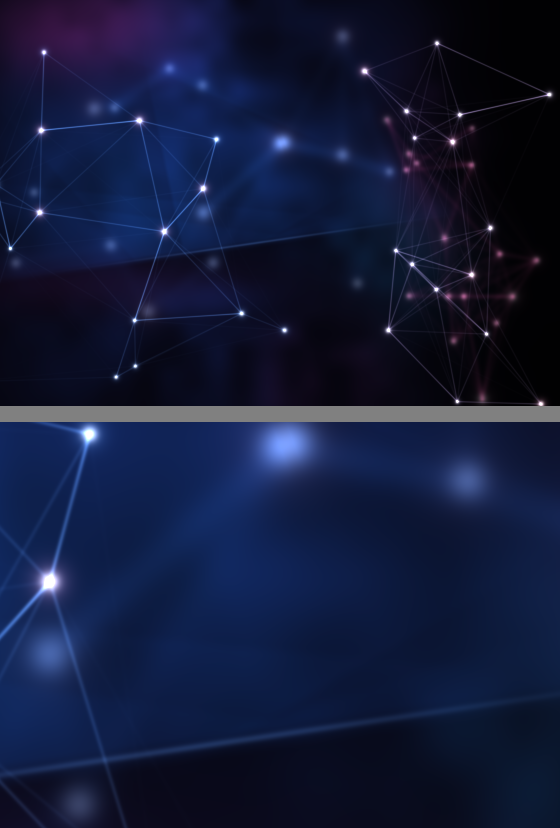
Top: the whole. Bottom: its middle third, enlarged.
Give the GLSL for this background, as a WebGL 1 fragment shader.

```glsl
precision highp float;
// Glowing plexus: two clusters of scattered nodes joined by fine links, drawn
// sharp and again out of focus, over a blue and wine haze cut by translucent
// planes. Lengths are in canvas heights; the origin is at the lower left.

uniform vec2 u_resolution;

const int NODE_COUNT = 16;
const int PLANE_COUNT = 9;
const float LINK_WIDTH = 0.0019;
const float NODE_RADIUS = 0.0068;
const float BLUR_WIDTH = 0.017;
const float LINK_REACH = 0.46;
const float JITTER = 0.32;
const vec2 LEFT_CENTRE = vec2(0.36, 0.43);
const vec2 LEFT_SPREAD = vec2(0.46, 0.42);
const vec2 RIGHT_CENTRE = vec2(1.12, 0.42);
const vec2 RIGHT_SPREAD = vec2(0.22, 0.41);
const vec3 NIGHT = vec3(0.020, 0.014, 0.045);
const vec3 NAVY = vec3(0.030, 0.066, 0.175);
const vec3 AZURE = vec3(0.030, 0.135, 0.285);
const vec3 WINE = vec3(0.130, 0.025, 0.095);
const vec3 TEAL = vec3(0.006, 0.055, 0.075);
const vec3 ICE = vec3(0.45, 0.68, 1.0);
const vec3 ROSE = vec3(1.0, 0.62, 0.80);

float hash(vec2 p) {
  return fract(sin(dot(p, vec2(127.1, 311.7))) * 4375.85);
}

float valueNoise(vec2 p) {
  vec2 cell = floor(p);
  vec2 f = fract(p);
  f = f * f * (3.0 - 2.0 * f);
  float low = mix(hash(cell), hash(cell + vec2(1.0, 0.0)), f.x);
  float high = mix(hash(cell + vec2(0.0, 1.0)), hash(cell + 1.0), f.x);
  return mix(low, high, f.y);
}

float cloud(vec2 p) {
  return 0.5 * valueNoise(p) + 0.3 * valueNoise(p * 2.1 + 7.3)
       + 0.2 * valueNoise(p * 4.7 + 2.9);
}

float haze(vec2 p, vec2 centre, vec2 size) {
  vec2 q = (p - centre) / size;
  return exp(-dot(q, q));
}

// Scattered points, drawn partly towards the middle of the cluster.
vec2 nodeAt(float i, float seed, vec2 centre, vec2 spread) {
  vec2 t = 2.0 * fract(vec2(0.7549, 0.5698) * (i + 1.0) + seed * vec2(0.37, 0.61)) - 1.0;
  t += JITTER * (2.0 * vec2(hash(vec2(i, seed)), hash(vec2(seed, i + 9.0))) - 1.0);
  t.x *= mix(0.5, 1.0, abs(t.x));
  return centre + spread * t;
}

// Gaussian line, brightest near its two ends.
float link(vec2 p, vec2 a, vec2 b, float width) {
  vec2 ab = b - a;
  float along = clamp(dot(p - a, ab) / dot(ab, ab), 0.0, 1.0);
  float d = length(p - a - ab * along) / width;
  float ends = abs(2.0 * along - 1.0);
  return exp(-d * d) * mix(0.6, 1.0, ends * ends);
}

vec3 plexus(vec2 p, float seed, vec2 centre, vec2 spread, float width, float radius, vec3 tint) {
  vec3 light = vec3(0.0);
  for (int i = 0; i < NODE_COUNT; i++) {
    float fi = float(i);
    vec2 a = nodeAt(fi, seed, centre, spread);
    for (int j = 0; j < NODE_COUNT; j++) {
      if (j <= i) continue;
      vec2 b = nodeAt(float(j), seed, centre, spread);
      float near = 1.0 - smoothstep(0.14, LINK_REACH, distance(a, b));
      float strength = 0.17 + 0.85 * pow(hash(vec2(fi + seed, float(j))), 5.0);
      light += tint * link(p, a, b, width) * near * strength;
    }
    // White core with a coloured halo.
    float pick = hash(vec2(fi, seed + 3.0));
    float size = radius * mix(0.6, 1.1, pick);
    vec3 halo = mix(tint, ROSE, step(0.6, pick));
    light += vec3(0.95) * haze(p, a, vec2(size));
    light += halo * 0.28 * haze(p, a, vec2(size * 2.2));
  }
  return light;
}

// Light planes: each has one crisp edge and fades away behind it.
float planes(vec2 p) {
  float sum = 0.0;
  for (int i = 0; i < PLANE_COUNT; i++) {
    float fi = float(i);
    float angle = 6.283 * hash(vec2(fi, 4.0));
    vec2 pivot = vec2(0.1 + 0.75 * hash(vec2(fi, 1.0)), 0.3 + 0.5 * hash(vec2(fi, 2.0)));
    float d = dot(p - pivot, vec2(cos(angle), sin(angle)));
    sum += (hash(vec2(fi, 6.0)) - 0.5) * smoothstep(-0.006, 0.006, d) * exp(-6.0 * max(d, 0.0));
  }
  return clamp(1.0 + 0.8 * sum, 0.35, 1.6);
}

vec3 backdrop(vec2 p) {
  float mist = 1.7 * smoothstep(0.2, 0.8, cloud(p * 3.6 + 1.7));
  float shafts = mix(0.6, 1.3, valueNoise(vec2(p.x * 9.0 + p.y * 2.0, p.y * 2.2)));
  float horizon = p.y - 0.31 - 0.145 * p.x;
  float above = smoothstep(-0.015, 0.012, horizon);
  float facets = planes(p) * shafts * mix(0.08, 1.0, above);
  vec3 color = NIGHT + NAVY * mix(0.35, 1.0, mist) * haze(p, vec2(0.50, 0.54), vec2(0.56, 0.50)) * mix(0.55, 1.0, above);
  color += AZURE * facets * haze(p, vec2(0.40, 0.54), vec2(0.34, 0.23));
  color += NAVY * 0.8 * mist * haze(p, vec2(0.55, 0.90), vec2(0.17, 0.25));
  color += NAVY * 0.9 * haze(p, vec2(0.52, 0.26), vec2(0.13, 0.05));
  color += NAVY * 0.5 * mist * haze(p, vec2(0.45, 0.12), vec2(0.30, 0.16));
  color += WINE * mist * haze(p, vec2(0.20, 0.94), vec2(0.26, 0.12));
  color += WINE * 0.7 * mist * haze(p, vec2(0.80, 0.09), vec2(0.15, 0.14));
  color += WINE * 0.4 * haze(p, vec2(0.25, 0.30), vec2(0.36, 0.07));
  color += WINE * 0.7 * mist * haze(p, vec2(1.08, 0.62), vec2(0.12, 0.20));
  color += TEAL * mist * haze(p, vec2(0.98, 0.38), vec2(0.20, 0.24));
  // Faint rim of light bridging the clusters.
  float rim = horizon / 0.003;
  color += ICE * 0.18 * exp(-rim * rim) * haze(p, vec2(0.62, 0.40), vec2(0.26));
  return color * mix(0.2, 1.0, 1.0 - smoothstep(0.9, 1.3, p.x));
}

void main() {
  vec2 p = gl_FragCoord.xy / u_resolution.y;
  float width = max(LINK_WIDTH, 0.6 / u_resolution.y);
  vec3 color = backdrop(p);
  // Out-of-focus layers lie behind the sharp ones.
  color += 0.15 * plexus(p, 5.0, vec2(0.50, 0.60), vec2(0.48, 0.36), BLUR_WIDTH, BLUR_WIDTH, ICE * vec3(0.4, 0.6, 0.8));
  color += 0.18 * plexus(p, 8.0, RIGHT_CENTRE, RIGHT_SPREAD * 0.8, 0.007, 0.012, ROSE * vec3(0.7, 0.4, 0.6));
  color += plexus(p, 2.0, LEFT_CENTRE, LEFT_SPREAD, width, NODE_RADIUS, ICE * 0.8);
  color += plexus(p, 11.0, RIGHT_CENTRE, RIGHT_SPREAD, width, NODE_RADIUS, mix(ICE, ROSE, 0.55) * 0.8);
  gl_FragColor = vec4(min(color, 1.0), 1.0);
}
```
